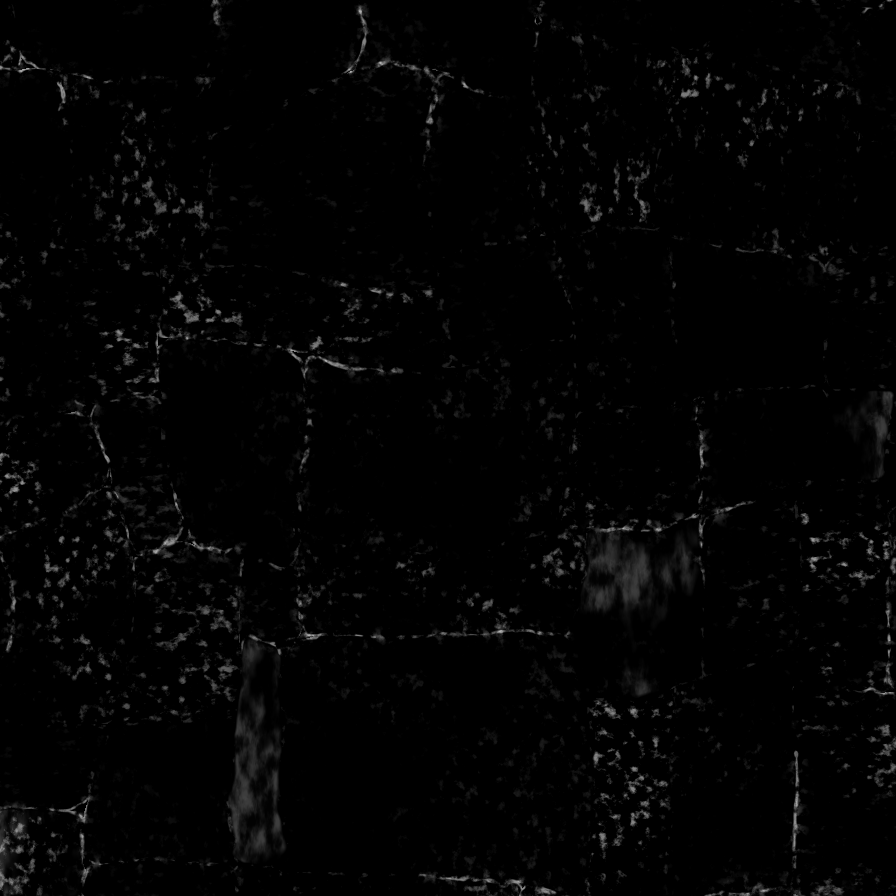
Give the GLSL for this texture map, as a three.js fragment shader.

```glsl
varying vec2 vUv;

const float STONES_ACROSS = 6.0;
const float BLACK_POINT = 0.012;
const vec3 SHEEN = vec3(1.0);

float hash(vec2 p) {
  vec3 q = fract(vec3(p.xyx) * 0.1031);
  q += dot(q, q.yzx + 33.33);
  return fract((q.x + q.y) * q.z);
}

float noise(vec2 p) {
  vec2 i = floor(p);
  vec2 f = fract(p);
  f = f * f * (3.0 - 2.0 * f);
  float low = mix(hash(i), hash(i + vec2(1.0, 0.0)), f.x);
  float high = mix(hash(i + vec2(0.0, 1.0)), hash(i + 1.0), f.x);
  return mix(low, high, f.y);
}

float fbm(vec2 p) {
  float sum = 0.0;
  float weight = 0.533;
  for (int i = 0; i < 4; i++) {
    sum += weight * noise(p);
    p = mat2(1.6, 1.2, -1.2, 1.6) * p + 7.3;
    weight *= 0.5;
  }
  return sum;
}

vec2 warp(vec2 p, float scale, float amount) {
  vec2 shift = vec2(noise(p * scale + 3.7), noise(p * scale + 41.2));
  return p + (shift - 0.5) * amount;
}

// Joints: even cells hold an upright joint, odd cells a level one
bool isUpright(vec2 cell) {
  return mod(cell.x + cell.y + 0.25, 2.0) < 1.0;
}

vec2 joint(vec2 cell) {
  vec2 jitter = vec2(hash(cell + 11.0), hash(cell + 57.0));
  return cell + 0.5 + (jitter - 0.5) * 0.72;
}

// Each stone surrounds one grid corner
vec2 stoneId(vec2 p) {
  vec2 cell = floor(p);
  vec2 split = joint(cell);
  if (isUpright(cell)) {
    float side = step(split.x, p.x);
    float level = joint(cell + vec2(2.0 * side - 1.0, 0.0)).y;
    return cell + vec2(side, step(level, p.y));
  }
  float above = step(split.y, p.y);
  float upright = joint(cell + vec2(0.0, 2.0 * above - 1.0)).x;
  return cell + vec2(step(upright, p.x), above);
}

float stoneDistance(vec2 p, vec2 id, float radius) {
  vec2 ne = joint(id);
  vec2 sw = joint(id - 1.0);
  vec2 nw = joint(id - vec2(1.0, 0.0));
  vec2 se = joint(id - vec2(0.0, 1.0));
  bool upright = isUpright(id);
  vec2 low = upright ? vec2(sw.x, se.y) : vec2(nw.x, sw.y);
  vec2 high = upright ? vec2(ne.x, nw.y) : vec2(se.x, ne.y);
  vec2 q = abs(p - 0.5 * (low + high)) - 0.5 * (high - low) + radius;
  return length(max(q, 0.0)) + min(max(q.x, q.y), 0.0) - radius;
}

// Thin line along the stone outline, chipped into dashes
float rim(float d, float wear, float grain) {
  float core = 1.0 - smoothstep(0.0003, 0.0029, abs(d));
  float chips = smoothstep(0.56 - 0.22 * wear, 0.78, grain);
  return core * chips * (0.14 + 0.44 * wear);
}

// Tiny irregular flecks, denser inside clusters
float flecks(vec2 p, vec2 scale, float cluster) {
  float cut = 0.64 - 0.12 * cluster;
  return smoothstep(cut, cut + 0.32, fbm(p * scale)) * (0.2 + 0.8 * cluster);
}

// Cloudy deposit with upright streaks and fine pitting
float haze(vec2 p) {
  float patches = smoothstep(0.4, 0.64, fbm(p * vec2(17.0, 11.0) + 5.0));
  float streaks = smoothstep(0.25, 0.8, fbm(p * vec2(110.0, 48.0)));
  return patches * (0.02 + 0.23 * streaks);
}

void main() {
  vec2 uv = vUv;
  vec2 bent = warp(uv, 4.0, 0.125);
  bent = warp(bent, 19.0, 0.014);
  bent = warp(bent, 70.0, 0.005);

  vec2 p = bent * STONES_ACROSS;
  vec2 id = stoneId(p);
  float radius = 0.02 + 0.13 * hash(id + 83.0);
  float d = stoneDistance(p, id, radius) / STONES_ACROSS;
  float inside = 1.0 - smoothstep(-0.005, 0.0, d);
  float ragged = d + (noise(uv * 170.0) - 0.5) * 0.003;

  // Wear varies along the joints, roughness from stone to stone
  float wear = smoothstep(0.42, 0.82, noise(uv * 10.0 + 19.0));
  float grain = fbm(uv * 125.0 + 31.0);
  float rough = 0.1 + 0.9 * smoothstep(0.5, 1.05, hash(id + 29.0));
  float cluster = smoothstep(0.35, 0.7, fbm(uv * 13.0 + 67.0));
  vec2 fleckScale = mix(vec2(105.0, 150.0), vec2(150.0, 105.0), hash(id + 7.0));

  float light = rim(ragged, wear, grain);
  light += 0.66 * rough * inside * flecks(uv, fleckScale, cluster);
  light += 0.4 * wear * exp(-abs(d) / 0.007) * flecks(uv + 3.0, vec2(120.0), 0.9);

  float hazy = 1.0 - step(1.0, mod(id.y - 7.0 * id.x + 0.25, 13.0));
  light += hazy * inside * haze(uv);

  gl_FragColor = vec4(SHEEN * clamp(light - BLACK_POINT, 0.0, 0.7), 1.0);
}
```
